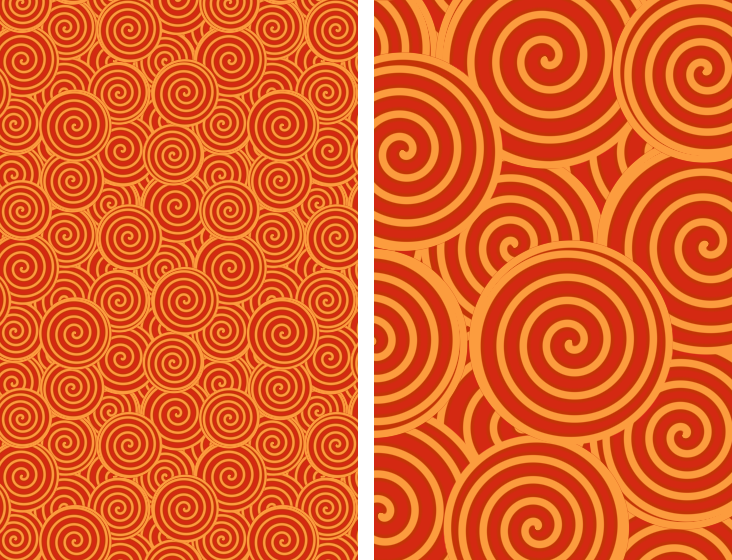
Left, the full canvas; right, a detail of the centre.
Reproduce this pattern procedurally as a Shadertoy shader.

```glsl
// Overlapping red discs with golden spirals, layered in a seamless repeating tile.

const float LINE = 0.0060;   // half width of the golden line, in tiles

// Distance to an Archimedean spiral whose turns lie one pitch apart
float spiralDistance(vec2 p, float pitch, float spin) {
    float r = length(p);
    float turn = r / pitch - atan(p.y, p.x) / 6.2832 + spin;
    float d = abs(fract(turn + 0.5) - 0.5) * pitch;
    float slope = pitch / (6.2832 * max(r, 0.001));
    return d / sqrt(1.0 + slope * slope);
}

// Red between the lines, slightly browner close to them
vec3 inkColor(float d, float soft) {
    vec3 red = mix(vec3(0.76, 0.21, 0.02), vec3(0.83, 0.16, 0.07),
                   smoothstep(0.008, 0.014, d));
    vec3 gold = vec3(0.99, 0.61, 0.245);
    return mix(gold, red, smoothstep(LINE - soft, LINE + soft, d));
}

void mainImage(out vec4 fragColor, in vec2 fragCoord) {
    float tileSize = 0.371 * iResolution.y;
    vec2 p = fragCoord / tileSize;
    float soft = 0.8 / tileSize;
    vec3 color = vec3(0.83, 0.16, 0.07);

    // Paint the discs from back to front, evenly spread and wrapped in the tile
    for (int i = 0; i < 26; i++) {
        float k = float(i);
        vec2 center = k * vec2(0.7549, 0.5698)
                    + 0.018 * sin(k * vec2(2.3, 3.7) + vec2(0.5, 1.9));
        vec2 q = fract(p - center + 0.5) - 0.5;

        float radius = 0.161 + 0.016 * sin(k * 4.1 + 1.0);
        if (i < 10) radius += 0.025;              // wide discs fill the back
        float pitch = radius / 4.4;
        float r = length(q);

        // Spiral and rim share one line style
        float d = spiralDistance(q, pitch, fract(k * 0.618));
        d = min(d, abs(radius - LINE - r));

        float cover = 1.0 - smoothstep(radius - soft, radius + soft, r);
        color = mix(color, inkColor(d, soft), cover);
    }
    fragColor = vec4(color, 1.0);
}
```
